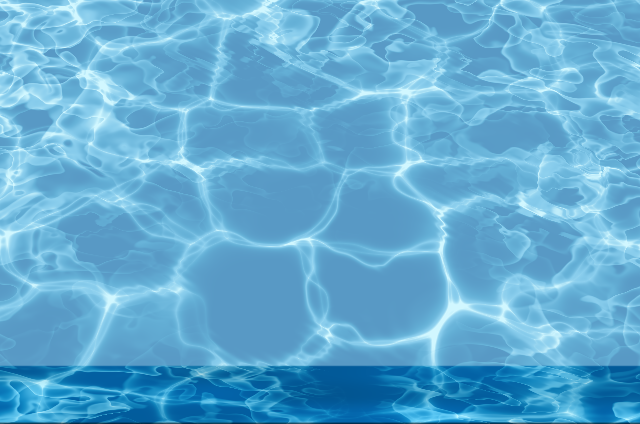
A Shadertoy shader for this texture:

```glsl
#define WALL_EDGE 0.137
#define CELL_SCALE vec2(3.0, 3.5)
#define STRAND_WIDTH 0.021
#define STRAND_LIGHT 0.40
#define SHEET_SCALE vec2(4.2, 5.6)
#define SHEET_LIGHT 0.62
#define SPLASH_CENTER vec2(1.34, 0.58)
#define SPLASH_RADIUS 0.21

float hash(vec2 p) {
    return fract(sin(dot(p, vec2(127.1, 311.7))) * 43758.5453);
}

vec2 hash2(vec2 p) {
    return vec2(hash(p), hash(p + 41.3));
}

float noise(vec2 p) {
    vec2 i = floor(p), f = fract(p);
    f = f * f * f * (f * (f * 6.0 - 15.0) + 10.0);
    return mix(mix(hash(i), hash(i + vec2(1, 0)), f.x),
               mix(hash(i + vec2(0, 1)), hash(i + vec2(1, 1)), f.x), f.y);
}

vec2 drift(vec2 p) {
    return vec2(noise(p), noise(p + 17.3)) - 0.5;
}

// Glow along cell borders, strongest where borders meet
float web(vec2 p, float width) {
    vec2 cell = floor(p), f = fract(p), nearest = vec2(9.0);
    for (int y = -1; y <= 1; y++)
    for (int x = -1; x <= 1; x++) {
        vec2 g = vec2(x, y);
        vec2 r = g + 0.1 + 0.8 * hash2(cell + g) - f;
        if (dot(r, r) < dot(nearest, nearest)) nearest = r;
    }
    float light = 0.0;
    for (int y = -2; y <= 2; y++)
    for (int x = -2; x <= 2; x++) {
        vec2 g = vec2(x, y);
        vec2 r = g + 0.1 + 0.8 * hash2(cell + g) - f;
        vec2 gap = r - nearest;
        if (dot(gap, gap) > 1e-4) {
            float d = dot(0.5 * (r + nearest), normalize(gap));
            light += exp(-d / width) + 0.22 * exp(-d / (width * 5.0));
        }
    }
    return light;
}

// Folded veils: one crisp rim, one slow falloff
float sheets(vec2 p) {
    float light = 0.0;
    mat2 turn = mat2(0.96, 0.28, -0.28, 0.96);
    for (int i = 0; i < 4; i++) {
        p = turn * p * 1.22 + 7.7;
        vec2 w = p + 1.3 * drift(p * 0.8) + 0.4 * drift(p * 2.3);
        float s = 0.75 * noise(w) + 0.25 * noise(w * 2.1 + 3.1) - 0.5;
        float rim = smoothstep(-0.03, 0.02, s) * exp(-13.0 * max(s, 0.0));
        light += rim * (0.15 + noise(p * 0.6 + 5.0));
    }
    return light;
}

vec3 ramp(float t, vec3 shade, vec3 body, vec3 bright, vec3 glow) {
    vec3 c = mix(shade, body, smoothstep(0.02, 0.27, t));
    c = mix(c, bright, smoothstep(0.2, 0.55, t));
    return mix(c, glow, smoothstep(0.5, 1.15, t));
}

void mainImage(out vec4 fragColor, in vec2 fragCoord) {
    vec2 p = fragCoord / iResolution.y;
    float pixel = 1.0 / iResolution.y;
    float floorMask = smoothstep(-pixel, pixel, p.y - WALL_EDGE);

    // Foreshortened floor, compressed wall
    vec2 q = vec2((p.x - 0.75) * (1.0 + 0.35 * p.y), p.y + 0.5 * p.y * p.y);
    q.y += min(p.y - WALL_EDGE, 0.0) * 1.1;

    // Choppy rings of the splash
    vec2 away = (p - SPLASH_CENTER) * vec2(1.0, 1.25);
    float r = length(away);
    float splash = 1.0 - smoothstep(0.35, 1.0, r / SPLASH_RADIUS);
    q += splash * (away / (r + 0.02) * 0.012 * sin(r * 120.0 + 7.0 * noise(p * 9.0))
                   + 0.035 * drift(p * 24.0));

    // Zigzag shivers in scattered patches
    float shiver = smoothstep(0.6, 0.8, noise(q * 5.0 + 30.0));
    q += shiver * 0.005 * sin(dot(q, vec2(130.0, 190.0)));

    // Calm pool in the middle, busy light around it
    float reach = length((p - vec2(0.66, 0.36)) * vec2(0.95, 1.15));
    float busy = smoothstep(0.22, 0.72, reach + 0.4 * (noise(q * 3.0 + 9.0) - 0.5));
    busy *= 1.0 - 0.6 * smoothstep(0.5, 0.1, p.x) * smoothstep(0.45, 0.3, p.y);
    float gapInWall = exp(-pow((p.x - 0.83) / 0.11, 2.0));
    busy = mix(1.0 - 0.95 * gapInWall, busy, floorMask);
    busy = max(busy, 0.9 * splash);

    // Bundled strands of the large net
    vec2 net = q * CELL_SCALE + 0.55 * drift(q * 4.0) + 4.0;
    float light = 0.0;
    for (int i = 0; i < 3; i++) {
        float k = float(i);
        vec2 bend = (0.07 + 0.11 * k) * drift(q * (7.0 + 2.0 * k) + 11.0 * k);
        float strength = 0.2 + 1.1 * noise(q * 3.5 + 23.0 * k);
        light += STRAND_LIGHT * strength * web(net + bend, STRAND_WIDTH);
    }
    light *= mix(1.0, 0.65, busy) * mix(1.0 - 0.7 * gapInWall, 1.0, floorMask);
    light += SHEET_LIGHT * busy * sheets(q * SHEET_SCALE);

    // Faint ripples and haze
    float ripple = sin(70.0 * noise(q * vec2(2.5, 4.0)) + 40.0 * q.y);
    light += 0.025 * ripple * smoothstep(0.35, 0.0, length(p - vec2(0.82, 0.22)));
    light += 0.12 * (noise(q * 4.0 + 50.0) - 0.55);

    vec3 tiles = ramp(light, vec3(0.345, 0.6, 0.772), vec3(0.39, 0.69, 0.84),
                      vec3(0.53, 0.80, 0.925), vec3(0.82, 0.97, 1.0));
    vec3 wall = ramp(light * 0.8, vec3(0.01, 0.37, 0.63), vec3(0.06, 0.51, 0.73),
                     vec3(0.32, 0.71, 0.87), vec3(0.72, 0.93, 0.98));
    wall *= 0.9 + 0.2 * noise(q * vec2(4.0, 9.0));
    wall *= mix(0.4, 1.0, smoothstep(0.0, 0.006, p.y));

    fragColor = vec4(mix(wall, tiles, floorMask), 1.0);
}
```
